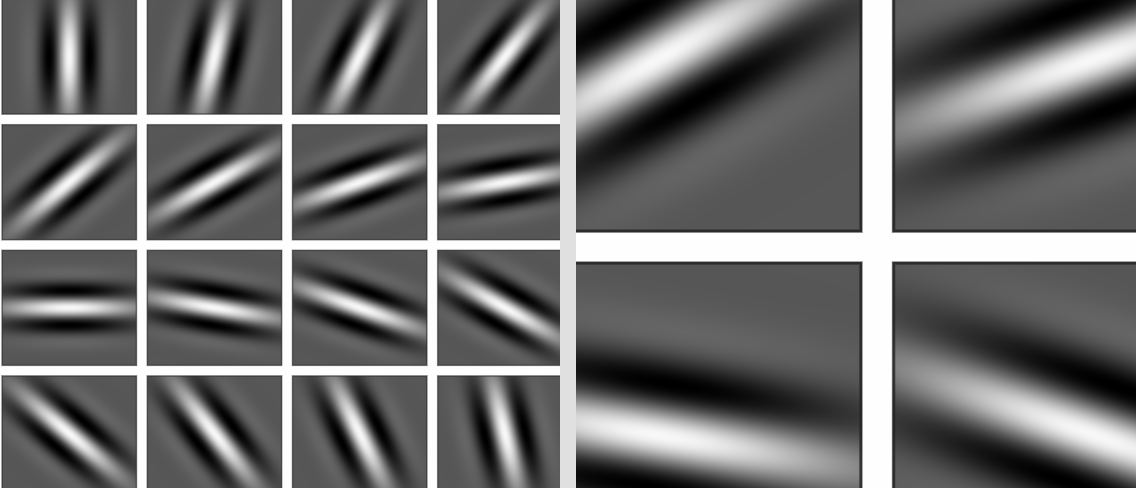
Left: the whole. Right: its middle third, enlarged.
A WebGL 1 fragment shader for this pattern:

```glsl
precision highp float;
// Grid of framed grey panels, each holding a Gabor wavelet turned one step further.
uniform vec2 u_resolution;

const float PI = 3.14159265;

// Wavelet with a bright ridge and dark flanks; theta turns clockwise from vertical.
float gabor(vec2 q, float theta) {
  float c = cos(theta);
  float s = sin(theta);
  float across = dot(q, vec2(c, -s));
  float along = dot(q, vec2(s, c));
  float envelope = exp(-across * across / 0.168 - along * along / 0.87);
  return cos(2.0 * PI * across / 0.68) * envelope;
}

// Signed distance to an axis-aligned box.
float boxDistance(vec2 p, vec2 halfSize) {
  vec2 d = abs(p) - halfSize;
  return length(max(d, 0.0)) + min(max(d.x, d.y), 0.0);
}

void main() {
  // Canvas widths, measured from the top left corner.
  vec2 p = vec2(gl_FragCoord.x, u_resolution.y - gl_FragCoord.y) / u_resolution.x;
  float pixel = 1.0 / u_resolution.x;

  // Panel grid: four columns and four rows, cropped at the canvas edges.
  vec2 pitch = vec2(0.2593, 0.2243);
  vec2 firstCenter = vec2(0.1237, 0.1011);
  vec2 halfSize = vec2(0.1208, 0.1035);
  vec2 cell = floor((p - firstCenter) / pitch + 0.5);
  vec2 local = p - firstCenter - cell * pitch;

  // Sixteen steps through half a turn, in reading order.
  float index = cell.x + 4.0 * cell.y;
  vec2 q = vec2(local.x, -local.y) / halfSize;
  float shade = clamp(0.34 + 0.63 * gabor(q, index * PI / 16.0), 0.0, 1.0);

  // Thin dark frame, then the white gutter.
  float d = boxDistance(local, halfSize);
  float frame = smoothstep(-pixel, pixel, d + 0.0018);
  shade = mix(shade, 0.14, 0.85 * frame);
  shade = mix(shade, 0.995, smoothstep(-pixel, pixel, d));

  gl_FragColor = vec4(vec3(shade), 1.0);
}
```
